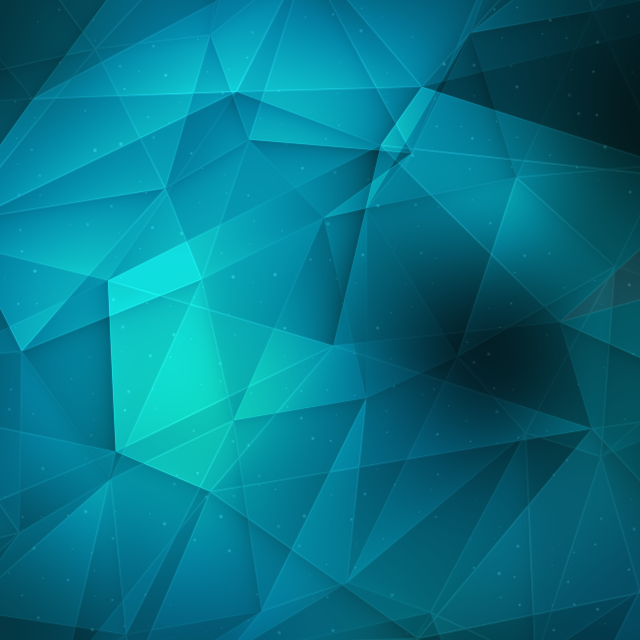
Give the GLSL for this background, as a WebGL 1 fragment shader.

```glsl
precision highp float;
uniform vec2 u_resolution;

#define COARSE_CELLS 3.4
#define FINE_CELLS 4.9
#define JITTER 0.39
#define FACET_CONTRAST 0.40
#define LINE_WIDTH 0.0007
#define LINE_GLOW 0.10
#define SPECK_CELLS 24.0
#define AMBIENT 0.39

vec2 hash2(vec2 p) {
  vec3 q = fract(p.xyx * vec3(0.1031, 0.1030, 0.0973));
  q += dot(q, q.yzx + 33.33);
  return fract((q.xx + q.yz) * q.zy);
}

float valueNoise(vec2 p) {
  vec2 i = floor(p), f = fract(p);
  f = f * f * (3.0 - 2.0 * f);
  float low = mix(hash2(i).x, hash2(i + vec2(1.0, 0.0)).x, f.x);
  float high = mix(hash2(i + vec2(0.0, 1.0)).x, hash2(i + 1.0).x, f.x);
  return mix(low, high, f.y);
}

vec2 rotate(vec2 p, float angle) {
  float c = cos(angle), s = sin(angle);
  return vec2(c * p.x - s * p.y, s * p.x + c * p.y);
}

float cross2(vec2 a, vec2 b) {
  return a.x * b.y - a.y * b.x;
}

float edgeDistance(vec2 p, vec2 a, vec2 b) {
  return cross2(b - a, p - a) / length(b - a);
}

vec2 meshVertex(vec2 cell) {
  return cell + JITTER * (2.0 * hash2(cell) - 1.0);
}

// Triangulated jittered grid: x = shade, y = line strength, z = grey tint
vec3 facetMesh(vec2 p, float cells, float pixel) {
  vec2 home = floor(p);
  float soft = pixel * cells;
  float width = LINE_WIDTH * cells;
  vec3 result = vec3(0.0);
  for (int y = -1; y <= 1; y++) {
    for (int x = -1; x <= 1; x++) {
      vec2 cell = home + vec2(float(x), float(y));
      vec2 a = meshVertex(cell);
      vec2 b = meshVertex(cell + 1.0);
      for (int k = 0; k < 2; k++) {
        float side = float(k);
        vec2 c = meshVertex(cell + vec2(side, 1.0 - side));
        float facing = sign(cross2(b - a, c - a));
        vec3 d = facing * vec3(edgeDistance(p, a, b), edgeDistance(p, b, c), edgeDistance(p, c, a));
        float inside = min(d.x, min(d.y, d.z));
        float cover = smoothstep(-0.6 * soft, 0.6 * soft, inside);

        // Flat tone, slanted gradient and a soft fold along one edge
        vec2 tone = hash2(cell * 2.0 + vec2(side + 71.0, 37.0));
        vec2 slope = hash2(cell * 2.0 + vec2(13.0, side + 91.0)) - 0.5;
        float shade = tone.x - 0.5 + 0.5 * smoothstep(0.8, 1.0, tone.y);
        shade += 1.1 * dot(slope, p - (a + b + c) / 3.0);
        shade -= 0.45 * step(0.45, tone.y) * exp(-max(d.y, 0.0) * 13.0);
        shade += 0.25 * step(tone.y, 0.4) * exp(-max(d.z, 0.0) * 9.0);
        result.x += cover * shade;
        result.z += cover * smoothstep(0.72, 0.95, tone.y);

        float line = 1.0 - smoothstep(width, width + soft, abs(inside));
        result.y = max(result.y, line * (0.25 + 0.75 * tone.x));
      }
    }
  }
  return result;
}

float glow(vec2 p, vec2 center, float radius) {
  vec2 d = (p - center) / radius;
  return exp(-dot(d, d));
}

// Broad soft light behind the facets
float backlight(vec2 p) {
  float light = AMBIENT + 0.10 * (valueNoise(p * 4.0 + 20.0) - 0.5);
  light += 0.36 * glow(p, vec2(0.21, 0.52), 0.27);
  light += 0.22 * glow(p, vec2(0.46, 0.79), 0.23);
  light += 0.13 * glow(p, vec2(0.40, 0.35), 0.22);
  light += 0.17 * glow(p, vec2(0.76, 0.70), 0.13);
  light -= 0.23 * glow(p, vec2(0.76, 0.43), 0.18);
  light -= 0.13 * glow(p, vec2(1.00, 0.80), 0.24);
  vec2 rim = abs(p - 0.5) * 2.0;
  return light - 0.15 * smoothstep(0.7, 1.45, length(rim));
}

vec3 tealRamp(float t) {
  float red = 0.01 + 0.05 * smoothstep(0.5, 0.85, t);
  float blue = t * mix(1.22, 1.0, smoothstep(0.45, 0.82, t));
  return vec3(red, t, blue);
}

float specks(vec2 p, float pixel) {
  vec2 cell = floor(p * SPECK_CELLS);
  vec2 seed = hash2(cell + 160.0);
  vec2 center = (cell + 0.15 + 0.7 * hash2(cell + 230.0)) / SPECK_CELLS;
  float radius = mix(0.0007, 0.0026, seed.x * seed.x);
  float dotMask = 1.0 - smoothstep(radius - pixel, radius + pixel, length(p - center));
  return dotMask * step(0.45, seed.y) * seed.y;
}

void main() {
  float size = min(u_resolution.x, u_resolution.y);
  vec2 p = gl_FragCoord.xy / size;
  float pixel = 1.0 / size;

  vec3 coarse = facetMesh(rotate(p, 0.45) * COARSE_CELLS + 40.0, COARSE_CELLS, pixel);
  vec3 fine = facetMesh(rotate(p, -0.3) * FINE_CELLS + 63.0, FINE_CELLS, pixel);

  float facets = coarse.x + 0.65 * fine.x;
  float light = backlight(p) * (1.0 + FACET_CONTRAST * facets);
  light = clamp(light, 0.10, 0.87);
  vec3 color = tealRamp(light);

  // Drift between blue and green, with a few greyer panes
  float drift = valueNoise(p * 3.0 + 85.0) - 0.5;
  color *= vec3(1.0, 1.0 - 0.06 * drift, 1.0 + 0.12 * drift);
  color.r += 0.07 * coarse.z * smoothstep(0.3, 0.8, p.x);

  // Fine bright seams and dust
  float shimmer = 0.35 + 0.65 * valueNoise(p * 7.0 + 31.0);
  float seams = max(coarse.y, 0.8 * fine.y) * shimmer;
  color += LINE_GLOW * seams * vec3(0.5, 1.0, 1.0) * (0.5 + light);
  color += 0.15 * specks(p, pixel) * vec3(0.7, 1.0, 1.0);

  gl_FragColor = vec4(clamp(color, 0.0, 1.0), 1.0);
}
```
